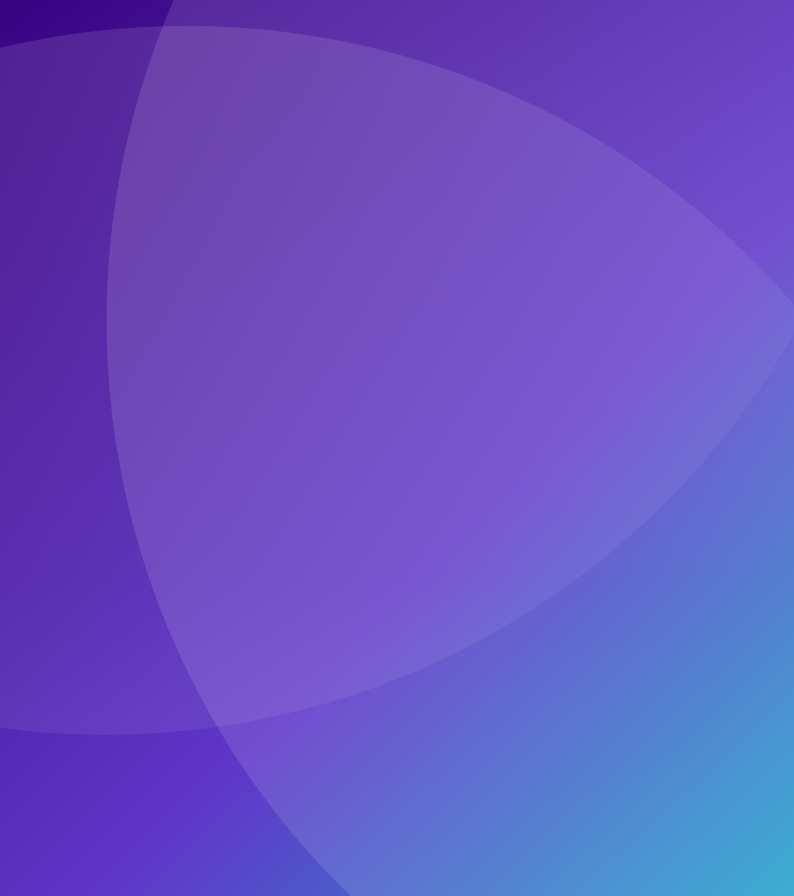
Write a Shadertoy shader that draws this background.

```glsl
// Three large translucent discs overlapping on a diagonal violet-to-teal gradient.

const vec3 INDIGO = vec3(0.212, 0.0, 0.502);
const vec3 VIOLET = vec3(0.369, 0.208, 0.784);
const vec3 TEAL   = vec3(0.141, 0.643, 0.80);
const vec3 SHEEN  = vec3(1.0);

// Three-stop gradient, with the middle colour placed at 'middle'.
vec3 gradient(float t, float middle) {
    vec3 lower = mix(INDIGO, VIOLET, clamp(t / middle, 0.0, 1.0));
    return mix(lower, TEAL, clamp((t - middle) / (1.0 - middle), 0.0, 1.0));
}

// Antialiased coverage of a disc.
float disc(vec2 p, vec2 center, float radius, float pixel) {
    float d = length(p - center) - radius;
    return 1.0 - smoothstep(-0.75 * pixel, 0.75 * pixel, d);
}

// Opacity that runs linearly from one value to another between two positions.
float fade(float x, float start, float end, float first, float last) {
    return mix(first, last, clamp((x - start) / (end - start), 0.0, 1.0));
}

vec3 veil(vec3 color, float coverage, float opacity) {
    return mix(color, SHEEN, coverage * opacity);
}

void mainImage(out vec4 fragColor, in vec2 fragCoord) {
    float pixel = 1.0 / iResolution.y;
    vec2 p = fragCoord * pixel;
    float aspect = iResolution.x * pixel;

    // Diagonal backdrop, from the upper left to the lower right.
    float diagonal = (p.x + 1.0 - p.y) / (aspect + 1.0);
    vec3 color = gradient(diagonal, 0.594);

    // Lower disc: brightest along its upper rim.
    float lower = disc(p, vec2(0.208, 0.077), 0.894, pixel);
    color = veil(color, lower, fade(p.y, 0.97, 0.35, 0.115, 0.008));

    // Right disc: a nearly even veil.
    float right = disc(p, vec2(1.012, 0.642), 0.893, pixel);
    color = veil(color, right, fade(p.x, 0.12, aspect, 0.12, 0.10));

    // Upper disc: brightest along its lower rim.
    float upper = disc(p, vec2(0.117, 1.065), 0.885, pixel);
    color = veil(color, upper, fade(p.y, 0.18, 1.0, 0.07, 0.01));

    fragColor = vec4(color, 1.0);
}
```
